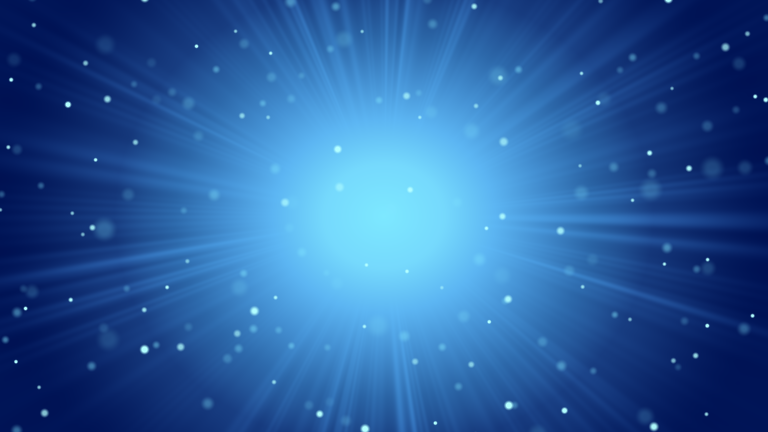
A Shadertoy shader for this background:

```glsl
// A bright cyan glow fades outwards into navy, crossed by faint light rays
// and scattered with drifting motes. The glow is a radial colour ramp, the
// rays are layered sines of the angle, the motes are jittered grid cells.

const vec3 RAY_COLOR  = vec3(0.08, 0.15, 0.18);
const vec3 MOTE_COLOR = vec3(0.70, 1.00, 1.00);
const vec3 HAZE_COLOR = vec3(0.50, 0.90, 1.00);

vec3 hash3(vec2 cell, float seed) {
    vec3 q = vec3(dot(cell, vec2(127.1, 311.7)),
                  dot(cell, vec2(269.5, 183.3)),
                  dot(cell, vec2(419.2, 371.9)));
    return fract(sin(q + seed) * 43758.55);
}

// Colour of the glow by distance from its centre, in canvas heights.
vec3 glowRamp(float r) {
    vec3 color = vec3(0.49, 0.91, 1.00);
    color = mix(color, vec3(0.46, 0.85, 0.99), clamp(r / 0.13, 0.0, 1.0));
    color = mix(color, vec3(0.36, 0.71, 0.95), clamp((r - 0.13) / 0.11, 0.0, 1.0));
    color = mix(color, vec3(0.27, 0.57, 0.83), clamp((r - 0.24) / 0.10, 0.0, 1.0));
    color = mix(color, vec3(0.18, 0.42, 0.68), clamp((r - 0.34) / 0.11, 0.0, 1.0));
    color = mix(color, vec3(0.11, 0.27, 0.54), clamp((r - 0.45) / 0.13, 0.0, 1.0));
    return mix(color, vec3(0.00, 0.08, 0.34), smoothstep(0.50, 0.87, r));
}

float wave(float x) {
    return 0.5 + 0.5 * sin(x);
}

// Streaks around the centre; whole frequencies close the circle seamlessly.
// The fans gather them towards the sides, the top and the bottom.
float rays(float angle) {
    float fans   = 0.3 + 0.7 * wave(angle * 4.0 + 1.4);
    float broad  = wave(angle * 13.0 + 2.0 * sin(angle * 4.0 + 1.0));
    float medium = wave(angle * 47.0 + 3.0 * sin(angle * 7.0 + 0.6));
    float fine   = wave(angle * 89.0 + 4.0 * sin(angle * 11.0 + 2.0));
    float hair   = wave(angle * 149.0 + 5.0 * sin(angle * 17.0 + 4.0));
    float strands = 0.4 * medium + 0.5 * fine * fine * broad + 0.4 * hair * medium;
    return fans * ((0.4 + 0.6 * broad) * strands - 0.27);
}

// Round motes, one at most per cell; softness 0 is crisp, 1 fully blurred.
float motes(vec2 p, float cellSize, vec2 radii, float softness,
            float density, float seed) {
    float pixel = 0.5 / iResolution.y;
    vec2 home = floor(p / cellSize);
    float light = 0.0;
    for (int j = -1; j <= 1; j++) {
        for (int i = -1; i <= 1; i++) {
            vec2 cell = home + vec2(i, j);
            vec3 place = hash3(cell, seed);
            vec3 look = hash3(cell, seed + 5.7);
            float radius = mix(radii.x, radii.y, look.x * look.x);
            float d = length(p - (cell + place.xy) * cellSize);
            float inner = radius * (1.0 - softness) - pixel;
            float disc = 1.0 - smoothstep(inner, radius + pixel, d);
            light += disc * mix(0.4, 1.0, look.y) * step(place.z, density);
        }
    }
    return min(light, 1.0);
}

// Lifts a colour towards a tint without ever darkening it.
vec3 lighten(vec3 base, vec3 tint, float amount) {
    return mix(base, max(base, tint), amount);
}

void mainImage(out vec4 fragColor, in vec2 fragCoord) {
    vec2 p = (fragCoord - 0.5 * iResolution.xy) / iResolution.y;
    float r = length(p * vec2(0.93, 1.07));

    // Glow
    vec3 color = glowRamp(r);

    // Rays, emerging slowly from the core and thinning at the dark rim
    float angle = atan(p.y, p.x + 1e-5);
    float ring = smoothstep(0.18, 0.56, r) * (1.0 - 0.8 * smoothstep(0.6, 1.0, r));
    color += RAY_COLOR * rays(angle) * ring;

    // Blurred motes behind, smaller ones next, crisp sparks in front
    float haze = motes(p, 0.16, vec2(0.014, 0.034), 0.7, 0.7, 3.1);
    float blur = motes(p, 0.14, vec2(0.010, 0.019), 0.8, 0.65, 21.6);
    float sparks = motes(p, 0.135, vec2(0.005, 0.013), 0.65, 0.75, 8.4);
    color = lighten(color, HAZE_COLOR, haze * 0.27);
    color = lighten(color, HAZE_COLOR, blur * 0.48);
    color = lighten(color, MOTE_COLOR, min(sparks * 1.3, 1.0));

    fragColor = vec4(clamp(color, 0.0, 1.0), 1.0);
}
```
